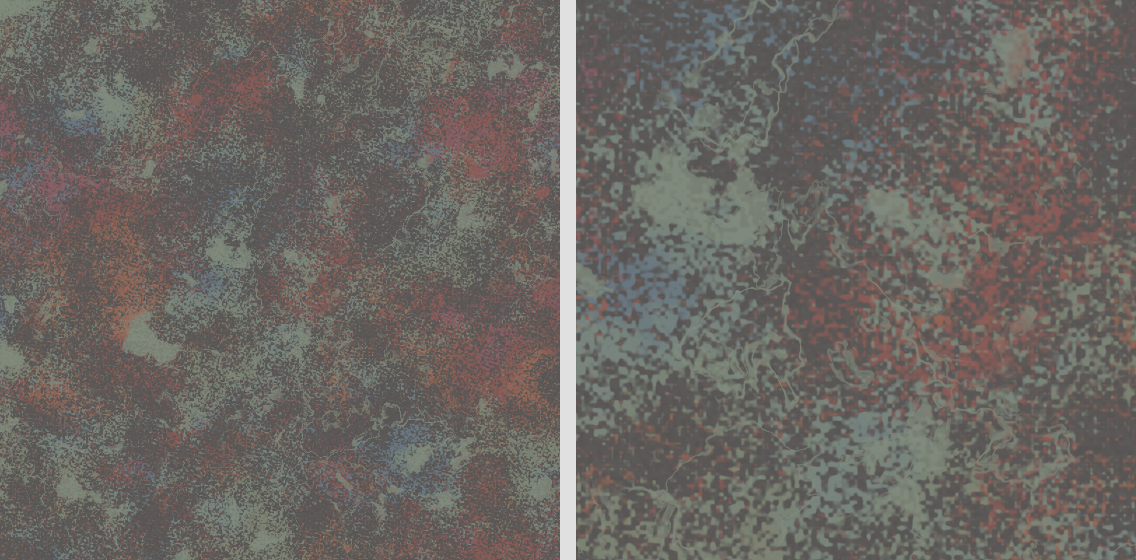
Left: the whole. Right: its middle third, enlarged.
Reproduce this texture procedurally as a Shadertoy shader.

```glsl
// Weathered dark stone with grainy red and grey-teal mottling and pale veins.

float hash(vec2 p) {
    vec3 q = fract(p.xyx * vec3(0.1031, 0.1030, 0.0973));
    q += dot(q, q.yzx + 33.33);
    return fract((q.x + q.y) * q.z);
}

float noise(vec2 p) {
    vec2 cell = floor(p), f = fract(p);
    f = f * f * (3.0 - 2.0 * f);
    return mix(mix(hash(cell), hash(cell + vec2(1, 0)), f.x),
               mix(hash(cell + vec2(0, 1)), hash(cell + vec2(1, 1)), f.x), f.y);
}

float fbm(vec2 p) {
    float sum = 0.0, amplitude = 0.5;
    for (int i = 0; i < 6; i++) {
        sum += amplitude * noise(p);
        p = mat2(1.6, 1.2, -1.2, 1.6) * p + 7.3;
        amplitude *= 0.55;
    }
    return sum / 1.08;
}

// Fine speckle crossed by a faint slanted weave
float speckle(vec2 uv, float seed) {
    float fine = noise(uv * 400.0 + seed);
    float coarse = noise(mat2(0.9, 0.4, -0.4, 0.9) * uv * vec2(190.0, 290.0) + seed * 1.7);
    float bend = 2.5 * noise(uv * 50.0 + seed);
    float weave = sin(uv.x * 480.0 + uv.y * 290.0 + bend)
                * sin(uv.y * 620.0 - uv.x * 230.0 - bend);
    return 0.66 * fine + 0.34 * coarse + 0.07 * weave;
}

// Thin crooked lines along the middle level of a noise field
float vein(vec2 p, float width) {
    float ridge = abs(fbm(p) - 0.5);
    return 1.0 - smoothstep(width * 0.3, width * 1.5, ridge);
}

void mainImage(out vec4 fragColor, in vec2 fragCoord) {
    vec2 uv = fragCoord / iResolution.y;
    vec2 warp = vec2(fbm(uv * 12.0 + 3.0), fbm(uv * 12.0 + 61.0)) - 0.5;
    vec2 p = uv + 0.07 * warp;

    // Gentle balance of cool and warm regions, broken up by smaller clouds
    float balance = fbm(p * 5.0 + 12.0) - 0.5;
    float coolCloud = fbm(p * 15.0 + 31.0) - 0.5;
    float warmCloud = fbm(p * 13.0 + 83.0) - 0.5;
    float coolDensity = 0.50 + 0.75 * balance + 0.95 * coolCloud;
    float warmDensity = 0.55 - 0.85 * balance + 0.70 * warmCloud;

    float coolMask = smoothstep(0.0, 0.40, coolDensity - speckle(uv, 5.0));
    float warmMask = smoothstep(0.0, 0.50, warmDensity - speckle(uv, 47.0));

    // Tints drift within each family
    float tint = fbm(p * 8.0 + 140.0);
    vec3 cool = mix(vec3(0.50, 0.53, 0.46), vec3(0.48, 0.54, 0.51), smoothstep(0.38, 0.56, tint));
    cool = mix(cool, vec3(0.39, 0.46, 0.53), 0.75 * smoothstep(0.55, 0.68, tint));
    float blush = fbm(p * 9.0 + 190.0);
    vec3 warm = mix(vec3(0.61, 0.41, 0.34), vec3(0.56, 0.36, 0.34), smoothstep(0.34, 0.50, blush));
    warm = mix(warm, vec3(0.56, 0.37, 0.40), smoothstep(0.58, 0.70, blush));

    // Dark ground, then warm grains, then cool grains
    vec3 color = vec3(0.352, 0.342, 0.336) + 0.025 * (noise(uv * 380.0 + 9.0) - 0.5);
    color = mix(color, warm, 0.9 * warmMask);
    color = mix(color, cool, 0.9 * coolMask);

    // Veins fade in and out, with small ragged flakes in the densest clouds
    float presence = smoothstep(0.46, 0.60, fbm(uv * 9.0 + 220.0) + 0.4 * balance);
    float veins = max(vein(p * 7.0 + 250.0, 0.008), 0.8 * vein(p * 14.0 + 290.0, 0.012));
    float flakes = smoothstep(0.70, 0.76, fbm(p * 24.0 + 330.0) + 0.5 * coolCloud);
    vec3 veinColor = mix(warm, vec3(0.51, 0.55, 0.49), smoothstep(-0.14, -0.05, balance));
    color = mix(color, veinColor, 0.75 * max(veins * presence, flakes));

    fragColor = vec4(color, 1.0);
}
```
